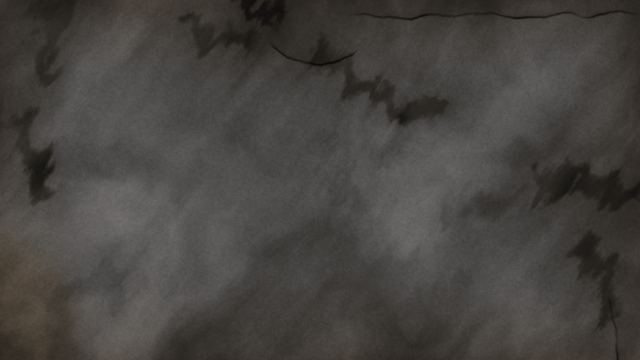
Give the GLSL for this texture, as a Shadertoy shader.

```glsl
// Dark ink-washed paper: cloudy grey pigment with slanted brush streaks,
// feathered ink blooms along the borders, thin tide lines and paper grain.
// Layered value noise sets the tone; warped segment distances place the ink.

const float MEAN_TONE = 0.325;
const float CLOUD_CONTRAST = 0.30;
const float STREAK_CONTRAST = 0.07;
const float GRAIN_CONTRAST = 0.055;
const float BORDER_SHADE = 0.10;
const float BORDER_WIDTH = 0.09;
const float FEATHER_LENGTH = 0.11;
const float INK_TONE = 0.055;
const float STREAK_ANGLE = 0.95;
const vec3 NEUTRAL_TINT = vec3(1.01, 0.99, 0.98);
const vec3 SHADOW_TINT = vec3(1.05, 0.98, 0.88);
const vec3 BROWN_TINT = vec3(1.10, 0.96, 0.80);

// Ink blooms: segment ends, then radius and strength
const int BLOOMS = 11;
const vec4 BLOOM_LINE[BLOOMS] = vec4[BLOOMS](
    vec4(0.70, 1.02, 0.75, 0.94), vec4(0.54, 0.91, 0.68, 0.89),
    vec4(0.90, 0.84, 1.10, 0.69), vec4(1.12, 0.67, 1.22, 0.75),
    vec4(1.50, 0.48, 1.80, 0.48), vec4(1.63, 0.31, 1.71, 0.16),
    vec4(0.12, 0.95, 0.15, 0.82), vec4(0.05, 0.66, 0.13, 0.50),
    vec4(0.22, 0.20, 0.35, 0.24), vec4(0.95, 0.62, 0.98, 0.46),
    vec4(1.26, 0.42, 1.42, 0.44));
const vec2 BLOOM_SHAPE[BLOOMS] = vec2[BLOOMS](
    vec2(0.042, 1.00), vec2(0.050, 0.75), vec2(0.055, 0.65),
    vec2(0.040, 0.75), vec2(0.055, 0.80), vec2(0.060, 0.75),
    vec2(0.060, 0.65), vec2(0.060, 0.85), vec2(0.060, 0.35),
    vec2(0.060, 0.28), vec2(0.050, 0.35));

float hash(vec2 p) {
    vec3 q = fract(p.xyx * 0.1031);
    q += dot(q, q.yzx + 33.33);
    return fract((q.x + q.y) * q.z);
}

float noise(vec2 p) {
    vec2 cell = floor(p), f = fract(p);
    f = f * f * (3.0 - 2.0 * f);
    float low = mix(hash(cell), hash(cell + vec2(1, 0)), f.x);
    float high = mix(hash(cell + vec2(0, 1)), hash(cell + vec2(1, 1)), f.x);
    return mix(low, high, f.y);
}

float fbm(vec2 p) {
    float sum = 0.0, weight = 0.5;
    for (int i = 0; i < 5; i++) {
        sum += weight * noise(p);
        p = mat2(1.6, 1.2, -1.2, 1.6) * p + 17.3;
        weight *= 0.5;
    }
    return sum / 0.97;
}

float bump(float d, float width) {
    return exp(-d * d / (width * width));
}

// x: distance to the segment, y: position along it
vec2 segment(vec2 p, vec2 a, vec2 b) {
    vec2 ab = b - a;
    float t = clamp(dot(p - a, ab) / dot(ab, ab), 0.0, 1.0);
    return vec2(length(p - a - ab * t), t);
}

// Total ink cover, with fingers drawn out along the brush direction
float inkBlooms(vec2 p, vec2 brush, vec2 slanted) {
    float fingers = fbm(slanted * vec2(5.0, 22.0) + 40.0) - 0.5;
    vec2 ragged = vec2(fbm(p * 16.0 + 7.0), fbm(p * 16.0 + 63.0)) - 0.5;
    vec2 w = p + brush * fingers * FEATHER_LENGTH * 2.0 + ragged * 0.11;
    float clear = 1.0;
    for (int i = 0; i < BLOOMS; i++) {
        vec4 s = BLOOM_LINE[i];
        vec2 shape = BLOOM_SHAPE[i];
        float d = segment(w, s.xy, s.zw).x;
        float core = 1.0 - smoothstep(0.2, 1.3, d / shape.x);
        float halo = 0.35 * bump(d, shape.x * 2.2);
        clear *= 1.0 - shape.y * max(core * 0.8, halo);
    }
    float density = 0.55 + 0.9 * fbm(slanted * vec2(6.0, 14.0) + 21.0);
    return clamp((1.0 - clear) * density, 0.0, 0.97);
}

// Thin dried edge: crisp below, fading upward
float tideLine(vec2 p, vec2 a, vec2 b, float sag) {
    float t = (p.x - a.x) / (b.x - a.x);
    float wobble = 0.030 * (fbm(vec2(p.x * 14.0, a.y * 50.0)) - 0.5);
    float d = p.y - mix(a.y, b.y, t) + 4.0 * sag * t * (1.0 - t) - wobble;
    float inside = smoothstep(0.0, 0.08, t) * smoothstep(1.0, 0.92, t);
    float wash = smoothstep(-0.003, 0.003, d) * exp(-max(d, 0.0) / 0.025);
    float broken = 0.3 + 0.9 * noise(p * 18.0);
    return inside * broken * (0.55 * bump(d, 0.0035) + 0.22 * wash);
}

void mainImage(out vec4 fragColor, in vec2 fragCoord) {
    vec2 p = fragCoord / iResolution.y;
    float aspect = iResolution.x / iResolution.y;
    vec2 brush = vec2(cos(STREAK_ANGLE), sin(STREAK_ANGLE));
    vec2 slanted = vec2(dot(p, brush), dot(p, vec2(-brush.y, brush.x)));

    // Cloudy wash, slanted streaks and a pale patch
    vec2 drift = vec2(fbm(p * 3.0), fbm(p * 3.0 + 31.0)) - 0.5;
    float cloud = fbm(slanted * vec2(2.6, 4.2) + drift * 1.5 + 11.0) - 0.5;
    float streak = fbm(slanted * vec2(7.0, 24.0) + drift * 3.0) - 0.5;
    float tone = MEAN_TONE + CLOUD_CONTRAST * cloud + STREAK_CONTRAST * streak;
    tone += 0.05 * bump(length(p - vec2(0.36, 0.54) + drift * 0.2), 0.2);

    // Shaded border and a brown stain in the lower left
    vec2 margin = min(p, vec2(aspect, 1.0) - p);
    float border = exp(-max(min(margin.x, margin.y) + drift.x * 0.1, 0.0) / BORDER_WIDTH);
    float stainReach = length(p - vec2(0.03, 0.10)) + drift.y * 0.12;
    float stain = 1.0 - smoothstep(0.12, 0.25, stainReach);
    tone -= BORDER_SHADE * border + 0.05 * stain;

    // Ink and tide lines
    tone = mix(tone, INK_TONE, inkBlooms(p, brush, slanted));
    float tide = tideLine(p, vec2(0.95, 0.96), vec2(1.80, 0.965), 0.006)
               + tideLine(p, vec2(0.74, 0.89), vec2(1.00, 0.86), 0.055)
               + tideLine(p.yx, vec2(-0.02, 1.72), vec2(0.18, 1.70), 0.0);
    tone *= 1.0 - clamp(tide, 0.0, 0.8);

    // Paper grain
    float grain = 0.6 * noise(p * 280.0) + 0.4 * noise(p * 130.0 + 9.0) - 0.5;
    tone += GRAIN_CONTRAST * grain * smoothstep(0.0, 0.3, tone);

    vec3 tint = mix(SHADOW_TINT, NEUTRAL_TINT, smoothstep(0.12, 0.31, tone));
    tint = mix(tint, BROWN_TINT, clamp(0.55 * border + 0.7 * stain, 0.0, 1.0));
    fragColor = vec4(max(tone, 0.03) * tint, 1.0);
}
```
